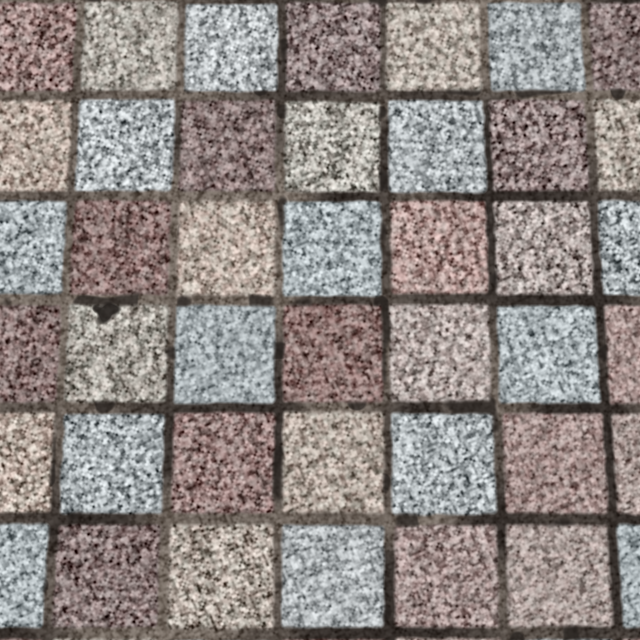
Give the GLSL for this texture, as a Shadertoy shader.

```glsl
// Speckled granite setts in a slightly tilted grid of about six by six.
// Canvas points are mapped to row and column space; blue, red and beige stones
// alternate along diagonals, with noise for mineral grain, worn edges and dirt.

#define BLUE   vec3(0.645, 0.670, 0.680)
#define BEIGE  vec3(0.675, 0.640, 0.605)
#define RED    vec3(0.535, 0.455, 0.445)
#define PINK   vec3(0.665, 0.590, 0.575)
#define SAND   vec3(0.450, 0.410, 0.375)
#define SOIL   vec3(0.200, 0.175, 0.160)
#define JOINT  vec2(0.033, 0.042)   // half joint width, in cells
#define CORNER 0.035                // corner radius, in cells
#define GRAIN  190.0                // mineral specks across the canvas
#define CONTRAST 0.80               // strength of the specks
#define BLOT   vec2(0.166, 0.490)   // dark stain, measured from the top left

float hash(vec2 p) {
    return fract(sin(dot(p, vec2(127.1, 311.7))) * 43758.5453);
}

float noise(vec2 p) {
    vec2 i = floor(p), f = fract(p);
    f = f * f * (3.0 - 2.0 * f);
    return mix(mix(hash(i), hash(i + vec2(1, 0)), f.x),
               mix(hash(i + vec2(0, 1)), hash(i + vec2(1, 1)), f.x), f.y);
}

// Canvas point (y down) to column and row; cells grow toward the viewer.
vec2 toGrid(vec2 p) {
    float column = 3.0 + (p.x - 0.4408 + 0.0097 * p.y) / (0.1569 + 0.0216 * p.y);
    float a = 0.1491, b = 0.00273;
    float row = (sqrt(a * a + 4.0 * b * (p.y + 0.0026)) - a) / (2.0 * b);
    return vec2(column, row);
}

// Base colour of a stone: a three-step diagonal sequence with variation.
vec3 stoneColor(vec2 cell) {
    float kind = mod(cell.x + cell.y, 3.0);
    float pale = step(4.0, cell.x) * step(2.0, cell.y);
    float shade = hash(cell + 3.7) - 0.5;
    float warmth = hash(cell + 9.2) - 0.5;
    vec3 base = BLUE;
    if (kind < 0.5) base = mix(RED, PINK, 0.75 * pale + 0.2 * hash(cell + 5.1));
    else if (kind < 1.5) base = mix(BEIGE, PINK, 0.7 * pale);
    float tint = kind > 1.5 ? 0.015 : 0.04;
    return base + 0.05 * shade + tint * warmth * vec3(1.0, -0.1, -0.4);
}

// Signed distance to the worn, rounded stone in its cell.
float stoneDistance(vec2 grid, vec2 cell) {
    vec2 jitter = vec2(hash(cell + 1.3), hash(cell + 6.8)) - 0.5;
    vec2 wobble = vec2(noise(grid * 9.0), noise(grid * 9.0 + 40.0)) - 0.5;
    vec2 local = grid - cell - 0.5 + 0.018 * jitter + 0.022 * wobble;
    vec2 size = 0.5 - JOINT - 0.010 * hash(cell + 2.4);
    vec2 d = abs(local) - size + CORNER;
    return length(max(d, 0.0)) + min(max(d.x, d.y), 0.0) - CORNER;
}

void mainImage(out vec4 fragColor, in vec2 fragCoord) {
    vec2 p = fragCoord / iResolution.xy;
    p.y = 1.0 - p.y;
    vec2 grid = toGrid(p);
    vec2 cell = floor(grid);
    float pixel = 6.5 / min(iResolution.x, iResolution.y);

    // Mineral grain in two rotated sizes; pale specks are softer than dark ones.
    float coarse = noise(mat2(0.6, 0.8, -0.8, 0.6) * p * GRAIN * 0.8 + 17.0);
    float fine = noise(mat2(0.92, 0.39, -0.39, 0.92) * p * GRAIN * 1.3);
    float speck = 0.55 * coarse + 0.45 * fine - 0.5;
    speck += 0.012 - 0.6 * speck * speck;
    float cloud = noise(grid * 3.5 + 11.0) - 0.5;

    // Granite: contrast differs per stone, and red stones have faint pink flecks.
    vec3 base = stoneColor(cell);
    float strength = CONTRAST * mix(0.8, 1.2, hash(cell + 7.9));
    float redness = clamp((base.r - base.b) * 6.0, 0.0, 1.0);
    float fleck = noise(p * GRAIN * 0.6 + 71.0) - 0.5;
    vec3 stone = base + strength * speck + 0.05 * cloud;
    stone += 0.06 * redness * fleck * vec3(1.0, -0.4, -0.3);

    // Joints: dry sand that turns to dark soil toward the lower right.
    float damp = noise(grid * 1.4 + 5.0) + 0.45 * (p.x + p.y - 1.0);
    damp = smoothstep(0.25, 0.95, damp + 0.25 * cloud);
    vec3 joint = mix(SAND, SOIL, damp) + 0.38 * speck * (1.0 - 0.5 * damp);

    // Stones over joints, with a dim rim along each edge.
    float dist = stoneDistance(grid, cell);
    stone *= 1.0 - 0.12 * smoothstep(-0.04, 0.0, dist);
    float edge = max(0.020, pixel);
    vec3 color = mix(joint, stone, 1.0 - smoothstep(-edge, edge, dist));

    // Sparse clods of soil lodged in the joints.
    float clod = smoothstep(0.76, 0.86, noise(grid * 4.3 + 23.0));
    color = mix(color, SOIL * 0.7, 0.7 * clod * smoothstep(-0.035, 0.02, dist));

    // One ragged stain on a stone.
    float ragged = 0.016 * (noise(p * 75.0) - 0.5);
    float stain = length((p - BLOT) * vec2(0.9, 1.0)) + ragged - 0.016;
    color = mix(color, SOIL * 0.7, 0.9 * (1.0 - smoothstep(-0.003, 0.003, stain)));

    fragColor = vec4(clamp(color, 0.0, 1.0), 1.0);
}
```
